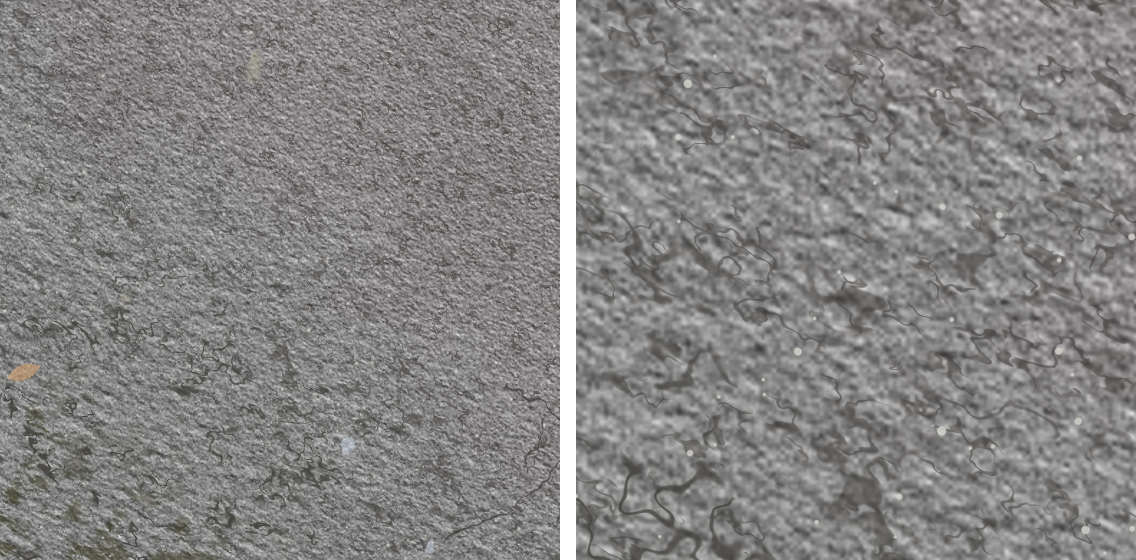
Left: the whole. Right: its middle third, enlarged.
A Shadertoy shader for this texture:

```glsl
// Worn grey asphalt: fine grit at upper right, mossy lumps at lower left, cracks and a fallen leaf.

const vec3 STONE = vec3(0.530, 0.526, 0.530);
const vec3 MOSS = vec3(0.25, 0.245, 0.15);
const vec3 CREVICE = vec3(0.245, 0.235, 0.22);
const vec3 SPECK = vec3(0.83, 0.83, 0.80);
const vec3 LEAF = vec3(0.68, 0.57, 0.45);
const float RELIEF = 0.31;         // strength of the slope shading
const float GRIT = 0.19;           // contrast of the finest grain
const float LUMP_SCALE = 62.0;     // lumps across the canvas
const float CREVICE_SCALE = 46.0;
const float SPECK_CELLS = 64.0;
const float SPECK_SHARE = 0.07;
const vec2 LIGHT_STEP = vec2(0.0012, 0.0034);

// Cracks as start and end points
const vec4 CRACKS[5] = vec4[5](
    vec4(1.00, 0.17, 0.91, 0.09), vec4(0.91, 0.09, 0.79, 0.04),
    vec4(1.00, 0.25, 0.91, 0.31), vec4(0.49, 0.25, 0.57, 0.24),
    vec4(0.97, 0.24, 0.94, 0.17));

// Pale stains as centre and radii
const vec4 STAINS[4] = vec4[4](
    vec4(0.618, 0.203, 0.014, 0.018), vec4(0.768, 0.022, 0.009, 0.013),
    vec4(0.453, 0.880, 0.013, 0.030), vec4(0.225, 0.467, 0.008, 0.007));

float hash(vec2 cell) {
    uvec2 q = uvec2(ivec2(cell) + 32768) * uvec2(1597u, 3571u);
    uint n = (q.x ^ (q.y << 7)) * 747796u + q.y * 2891u;
    n = (n ^ (n >> 15)) * 73939u;
    n = (n ^ (n >> 13)) * 19349u;
    return float((n ^ (n >> 16)) & 65535u) / 65535.0;
}

// Value noise centred on zero
float noise(vec2 p) {
    vec2 i = floor(p), f = fract(p);
    f = f * f * (3.0 - 2.0 * f);
    float low = mix(hash(i), hash(i + vec2(1, 0)), f.x);
    float high = mix(hash(i + vec2(0, 1)), hash(i + vec2(1, 1)), f.x);
    return mix(low, high, f.y) - 0.5;
}

vec2 rotate(vec2 p, float angle) {
    float c = cos(angle), s = sin(angle);
    return vec2(c * p.x + s * p.y, c * p.y - s * p.x);
}

// Coordinates along the downhill grain of the surface
vec2 alongGrain(vec2 p) {
    return rotate(p, -0.5) * vec2(0.72, 1.2);
}

float surfaceHeight(vec2 p, float coarse) {
    vec2 g = alongGrain(p) * LUMP_SCALE;
    return noise(g) * mix(0.3, 1.15, coarse)
         + noise(rotate(g, 0.7) * 2.03 + 17.0) * mix(0.5, 0.65, coarse)
         + noise(rotate(g, 1.9) * 4.1 + 41.0) * mix(0.62, 0.4, coarse);
}

// Thin broken lines where a warped noise crosses zero
float creviceLines(vec2 p, float scale, float width) {
    vec2 g = alongGrain(p) * scale;
    g += 0.7 * vec2(noise(g * 2.1 + 5.0), noise(g * 2.1 + 29.0));
    float field = noise(g) + 0.35 * noise(g * 2.3 + 11.0);
    float gaps = smoothstep(0.0, 0.22, noise(g * 0.6 + 71.0));
    return (1.0 - smoothstep(0.2 * width, width, abs(field))) * gaps;
}

float segmentDistance(vec2 p, vec2 a, vec2 b) {
    vec2 d = b - a;
    return length(p - a - d * clamp(dot(p - a, d) / dot(d, d), 0.0, 1.0));
}

void mainImage(out vec4 fragColor, in vec2 fragCoord) {
    vec2 p = fragCoord / iResolution.y;
    float pixel = 1.0 / iResolution.y;
    float broad = noise(p * 5.0) + 0.6 * noise(p * 13.0 + 7.0);
    float coarse = smoothstep(0.35, 1.45, 2.0 - p.x - 1.1 * p.y + 0.35 * broad - 0.15);

    // Stone lit from above
    float slope = surfaceHeight(p, coarse) - surfaceHeight(p + LIGHT_STEP, coarse);
    float grit = noise(p * 390.0) + 0.5 * noise(p * 210.0 + 3.0);
    float tone = RELIEF * slope + GRIT * grit + 0.035 * broad;
    vec3 tint = mix(vec3(0.006, 0.0, -0.004), vec3(-0.002, 0.004, -0.003), coarse);
    vec3 color = STONE + tone + tint;

    // Crevices, deeper among the lumps
    float deep = creviceLines(p, CREVICE_SCALE, 0.11) * mix(0.2, 0.85, coarse);
    float fine = creviceLines(p + 3.0, CREVICE_SCALE * 2.1, 0.13) * mix(0.6, 0.45, coarse);
    color = mix(color, CREVICE, max(deep, fine));

    // Moss in the hollows of the lower left
    float damp = smoothstep(0.55, 0.0, p.y + 0.7 * p.x - 0.3 * broad);
    float hollow = smoothstep(0.02, 0.35, noise(alongGrain(p) * 38.0 + 90.0) - 0.4 * slope);
    color = mix(color, MOSS, 0.65 * damp * hollow);

    // Long wandering cracks
    vec2 wander = p + 0.022 * vec2(noise(p * 32.0), noise(p * 32.0 + 50.0))
                    + 0.008 * vec2(noise(p * 95.0), noise(p * 95.0 + 50.0));
    float crack = 1.0;
    for (int i = 0; i < 5; i++)
        crack = min(crack, segmentDistance(wander, CRACKS[i].xy, CRACKS[i].zw));
    float crackWidth = 0.0014 + 0.002 * noise(p * 60.0 + 9.0);
    color = mix(color, CREVICE, 0.8 * (1.0 - smoothstep(crackWidth - pixel, crackWidth + pixel, crack)));

    // Scattered pale specks
    vec2 cell = floor(p * SPECK_CELLS);
    vec2 centre = 0.2 + 0.6 * vec2(hash(cell + 100.0), hash(cell + 300.0));
    float radius = mix(0.001, 0.0028, pow(hash(cell + 500.0), 3.0));
    float speck = length(fract(p * SPECK_CELLS) - centre) / SPECK_CELLS - radius;
    float present = step(hash(cell + 700.0), SPECK_SHARE);
    color = mix(color, SPECK, 0.85 * present * (1.0 - smoothstep(-pixel, pixel, speck)));

    // Ragged pale stains
    for (int i = 0; i < 4; i++) {
        float edge = length((p - STAINS[i].xy) / STAINS[i].zw) + 1.1 * noise(p * 130.0);
        vec3 pale = i < 2 ? vec3(0.72, 0.75, 0.79) : vec3(0.62, 0.61, 0.55);
        color = mix(color, pale + 0.5 * tone, 0.75 * (1.0 - smoothstep(0.65, 1.1, edge)));
    }

    // Leaf with a pale midrib
    vec2 leaf = rotate(p - vec2(0.042, 0.335), 0.36);
    float halfWidth = 0.0135 * (1.0 - pow(leaf.x / 0.032, 2.0));
    float blade = 1.0 - smoothstep(-pixel, pixel, abs(leaf.y) - halfWidth);
    float midrib = 1.0 - smoothstep(0.0, 0.002, abs(leaf.y));
    color = mix(color, LEAF + 0.07 * midrib + 0.6 * GRIT * grit, blade);

    fragColor = vec4(clamp(color, 0.0, 1.0), 1.0);
}
```
